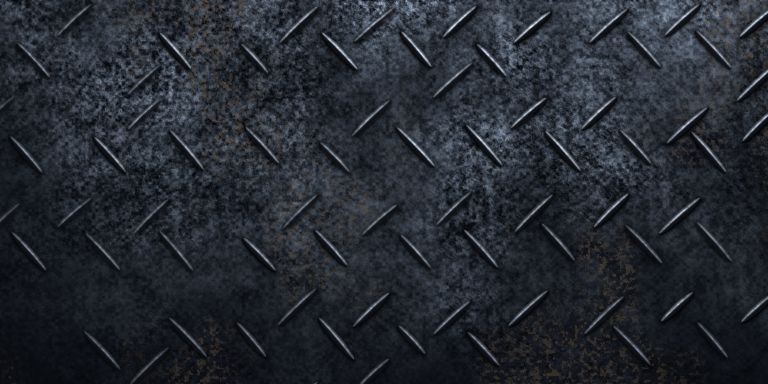
This texture is drawn by a Shadertoy shader. Its source:

```glsl
// Worn dark steel tread plate: ten by four cells of slanted raised bars, with grime and rust.

// Layout, in units of the canvas height
const vec2 CELL = vec2(0.198, 0.25);
const float BAR_LENGTH = 0.068;   // half length
const float BAR_WIDTH = 0.0095;   // half width
const float JITTER = 0.018;
const float SHADOW_REACH = 0.005;
const float GLINT_WIDTH = 0.0028;

// Surface
const float RUST_AMOUNT = 0.6;
const float PIT_DEPTH = 0.42;
const float FLECK_GAIN = 0.32;
const float LIGHT_LOW = 0.12;
const float LIGHT_HIGH = 0.72;

const vec3 SOOT = vec3(0.026, 0.034, 0.052);
const vec3 STEEL = vec3(0.36, 0.405, 0.465);
const vec3 RUST = vec3(0.42, 0.34, 0.27);
const vec3 BAR_DARK = vec3(0.06, 0.07, 0.095);
const vec3 BAR_LIT = vec3(0.37, 0.40, 0.44);
const vec3 GLINT = vec3(0.60, 0.63, 0.67);

float hash(vec2 p) {
    return fract(sin(dot(p, vec2(127.1, 311.7))) * 43758.5453);
}

float noise(vec2 p) {
    vec2 i = floor(p), f = fract(p);
    f = f * f * (3.0 - 2.0 * f);
    return mix(mix(hash(i), hash(i + vec2(1, 0)), f.x),
               mix(hash(i + vec2(0, 1)), hash(i + vec2(1, 1)), f.x), f.y);
}

float fbm(vec2 p) {
    float sum = 0.0, amplitude = 0.53;
    for (int i = 0; i < 4; i++) {
        sum += amplitude * noise(p);
        p = mat2(1.6, 1.2, -1.2, 1.6) * p + 7.3;
        amplitude *= 0.5;
    }
    return sum;
}

// Signed distance to a bar with pointed ends; x runs along it in half lengths
float barDistance(vec2 local, float halfLength) {
    float width = BAR_WIDTH * pow(max(0.0, 1.0 - local.x * local.x), 0.5);
    return max(abs(local.y) - width, (abs(local.x) - 1.0) * halfLength);
}

// Relief of one bar: face, glint, shadow, and upward-facing share
vec4 bar(vec2 q, float slant, float halfLength, float px) {
    vec2 axis = normalize(vec2(1.0, slant));
    vec2 local = vec2(dot(q, axis) / halfLength, dot(q, vec2(-axis.y, axis.x)));
    float d = barDistance(local, halfLength);
    float face = smoothstep(0.7 * px, -0.7 * px, d);
    float taper = max(0.0, 1.0 - local.x * local.x);
    float offset = (local.y - 0.3 * BAR_WIDTH * taper) / GLINT_WIDTH;
    float glint = exp(-offset * offset) * sqrt(taper) * face;
    float below = barDistance(local + vec2(0.0, 0.004), halfLength);
    float shadow = exp(-max(below, 0.0) / SHADOW_REACH);
    float lit = smoothstep(-0.35, 0.25, local.y / BAR_WIDTH);
    return vec4(face, glint, shadow, lit * face);
}

// Strongest relief among the bars of the neighbouring cells
vec4 treadRelief(vec2 p, float px) {
    vec4 relief = vec4(0.0);
    vec2 home = floor(p / CELL);
    for (int k = 0; k < 27; k++) {
        int kind = k / 9;   // 0 falling, 1 rising, 2 sparse rising
        vec2 id = home + vec2(k % 3 - 1, (k / 3) % 3 - 1);
        vec2 seed = id + float(kind) * vec2(17.3, 41.7) + 3.1;
        vec2 anchor = kind == 0 ? vec2(0.39, 0.42) : vec2(0.96, kind == 1 ? 0.76 : 0.17);
        vec2 wobble = vec2(hash(seed + 5.2), hash(seed + 9.4)) - 0.5;
        vec2 center = (id + anchor) * CELL + wobble * 2.0 * JITTER;
        float toRight = clamp(center.x * 0.5, 0.0, 1.0);
        float chance = kind == 0 ? 0.94 : kind == 1 ? mix(0.4, 0.9, toRight) : 0.13;
        if (hash(seed) > chance) continue;

        float slant = kind == 0 ? -1.1 : 0.92;
        slant *= 0.92 + 0.16 * hash(seed + 2.7);
        float halfLength = BAR_LENGTH * mix(0.7, 1.05, sqrt(hash(seed + 6.6)));
        float strength = mix(0.7, 1.0, hash(seed + 8.8));
        if (kind > 0) strength *= mix(0.6, 1.35, toRight);
        relief = max(relief, bar(p - center, slant, halfLength, px) * min(strength, 1.0));
    }
    return relief;
}

void mainImage(out vec4 fragColor, in vec2 fragCoord) {
    vec2 p = fragCoord / iResolution.y;
    float px = 1.0 / iResolution.y;

    // Broad light, brightest above and right of the middle
    float side = (p.x - 1.15) / 1.15;
    float light = mix(LIGHT_LOW, LIGHT_HIGH, smoothstep(-0.15, 1.05, p.y));
    light *= 1.0 - 0.5 * side * side;

    // Gritty metal, rougher in some regions than in others
    float blotch = fbm(p * 5.0);
    float smudge = fbm(p * 22.0 + 50.0) - 0.5;
    float grain = fbm(p * 115.0 + 20.0) - 0.5;
    float rough = smoothstep(0.35, 0.70, fbm(p * 4.0 + 31.0));
    float pits = smoothstep(0.50, 0.66, fbm(p * 90.0 + 70.0)) * rough;
    float flecks = smoothstep(0.58, 0.76, fbm(p * 120.0 + 140.0)) * mix(0.25, 1.0, rough);
    float tone = light * (0.20 + 1.6 * blotch);
    tone *= max(0.0, 1.0 + 1.2 * smudge + mix(1.7, 2.9, rough) * grain);
    tone *= 1.0 - PIT_DEPTH * pits;
    tone += FLECK_GAIN * flecks * light;
    vec3 color = mix(SOOT, STEEL, tone);

    // Rust specks, gathered in upright patches
    float patches = smoothstep(0.50, 0.74, fbm(p * vec2(5.0, 3.2) + 12.0));
    float specks = smoothstep(0.48, 0.70, fbm(p * 120.0 + 90.0));
    color = mix(color, RUST * (0.6 + 0.6 * light), patches * specks * RUST_AMOUNT);

    // Raised bars, scuffed by the grain
    vec4 relief = treadRelief(p, px);
    float scuff = 1.0 + 0.9 * grain;
    float glow = 0.7 + 0.7 * light;
    color = mix(color, SOOT * 0.45, 0.9 * relief.z);
    color = mix(color, BAR_DARK, 0.95 * relief.x);
    color = mix(color, BAR_LIT * glow, 0.6 * relief.w * scuff);
    color += GLINT * relief.y * scuff * glow * 0.7;
    fragColor = vec4(color, 1.0);
}
```
